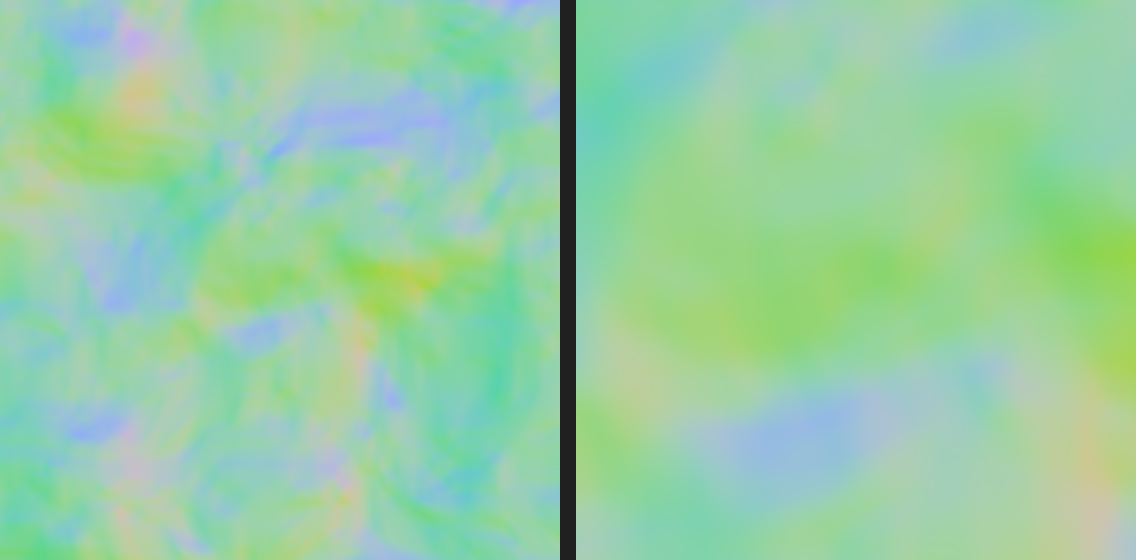
Left, the full canvas; right, a detail of the centre.
Write a WebGL 1 fragment shader that draws this texture.

```glsl
precision highp float;
// Soft pastel slope map of a rolling height field.
// Value noise octaves give exact slopes: the slope across drives red, the
// slope upward drives blue, and green dips gently where either is strong.

uniform vec2 u_resolution;

#define BASE_FREQ 3.7      // cells across the canvas in the coarsest octave
#define LACUNARITY 2.03    // frequency step between octaves
#define SLOPE_GAIN 0.64    // slope strength step between octaves
#define OCTAVES 4
#define WARP_FREQ 5.0      // bends the grid-aligned streaks
#define WARP_AMOUNT 0.09
#define RED_CONTRAST 0.13
#define BLUE_CONTRAST 0.19
#define GREEN_DIP 1.1
#define MEAN_COLOR vec3(0.598, 0.835, 0.682)

float hash(vec2 cell) {
  vec3 q = fract(vec3(cell.xyx) * 0.1031);
  q += dot(q, q.yzx + 33.33);
  return fract((q.x + q.y) * q.z);
}

// Value noise: x holds the height, yz its slope along each axis.
vec3 noiseWithSlope(vec2 p) {
  vec2 cell = floor(p);
  vec2 f = p - cell;
  vec2 fade = f * f * f * (f * (f * 6.0 - 15.0) + 10.0);
  vec2 fadeSlope = 30.0 * f * f * (f - 1.0) * (f - 1.0);

  float a = hash(cell);
  float b = hash(cell + vec2(1.0, 0.0));
  float c = hash(cell + vec2(0.0, 1.0));
  float d = hash(cell + vec2(1.0, 1.0));
  float twist = a - b - c + d;

  float height = a + (b - a) * fade.x + (c - a) * fade.y
               + twist * fade.x * fade.y;
  vec2 slope = fadeSlope * (vec2(b - a, c - a) + twist * fade.yx);
  return vec3(height, slope);
}

// Sum of octave slopes, each octave shifted so the cells do not line up.
vec2 terrainSlope(vec2 p) {
  vec2 slope = vec2(0.0);
  float frequency = BASE_FREQ;
  float weight = 1.0;
  for (int i = 0; i < OCTAVES; i++) {
    vec2 shift = vec2(17.37, 41.71) * float(i + 1);
    slope += weight * noiseWithSlope(p * frequency + shift).yz;
    frequency *= LACUNARITY;
    weight *= SLOPE_GAIN;
  }
  return slope;
}

void main() {
  vec2 p = gl_FragCoord.xy / min(u_resolution.x, u_resolution.y);

  // Wander the sample point so streaks lean and curve.
  vec2 warp = vec2(noiseWithSlope(p * WARP_FREQ + 71.3).x,
                   noiseWithSlope(p * WARP_FREQ + 123.9).x) - 0.5;
  vec2 slope = terrainSlope(p + WARP_AMOUNT * warp);

  // Map slopes to colour.
  vec3 color = MEAN_COLOR;
  color.rb += slope * vec2(RED_CONTRAST, BLUE_CONTRAST);
  vec2 excess = max(color.rb - 0.58, 0.0);
  color.g -= GREEN_DIP * dot(excess, excess);

  gl_FragColor = vec4(clamp(color, 0.0, 1.0), 1.0);
}
```
